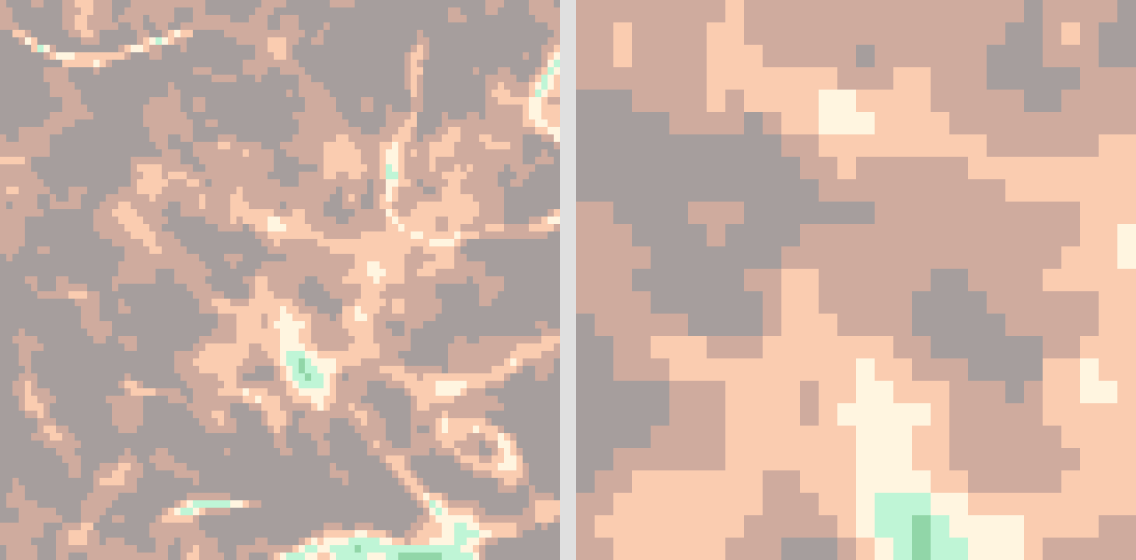
Left, the full canvas; right, a detail of the centre.
Give the GLSL for this texture, as a Shadertoy shader.

```glsl
// Blocky heat-map of glowing, winding filaments over a mottled grey ground.
// Mottling noise plus ridges along the zero lines of a second noise are sampled
// once per grid cell, then cut by thresholds into six flat colours.

const vec2 GRID = vec2(90.0, 75.0);          // cells across and up

const vec3 GREY  = vec3(0.65, 0.62, 0.615);
const vec3 DUSTY = vec3(0.81, 0.67, 0.62);
const vec3 PEACH = vec3(0.98, 0.80, 0.69);
const vec3 CREAM = vec3(1.00, 0.96, 0.88);
const vec3 MINT  = vec3(0.75, 0.96, 0.84);
const vec3 GREEN = vec3(0.57, 0.84, 0.66);

// Heat at which each colour begins
const float DUSTY_FROM = 0.46;
const float PEACH_FROM = 1.62;
const float CREAM_FROM = 2.85;
const float MINT_FROM  = 4.0;
const float GREEN_FROM = 5.4;

const vec2  FILAMENT_FREQ  = vec2(3.0, 5.0); // stretched sideways
const float FILAMENT_WIDTH = 0.2;
const float FILAMENT_HEAT  = 2.4;
const float HEAT_VARIATION = 1.5;
const float NOISE_DEVIATION = 0.2145;        // spread of smooth value noise

float hash(ivec2 cell, int seed) {
    uint h = uint(cell.x) * 374761393u + uint(cell.y) * 668265263u
           + uint(seed) * 2246822519u;
    h = (h ^ (h >> 15)) * 2654435761u;
    h = (h ^ (h >> 13)) * 3266489917u;
    return float((h ^ (h >> 16)) & 65535u) / 65535.0;
}

// Value noise with mean 0 and deviation 1
float noise(vec2 p, int seed) {
    ivec2 cell = ivec2(floor(p));
    vec2 f = fract(p);
    f = f * f * (3.0 - 2.0 * f);
    float low  = mix(hash(cell, seed), hash(cell + ivec2(1, 0), seed), f.x);
    float high = mix(hash(cell + ivec2(0, 1), seed), hash(cell + ivec2(1, 1), seed), f.x);
    return (mix(low, high, f.y) - 0.5) / NOISE_DEVIATION;
}

vec2 turn(vec2 p, float angle) {
    float c = cos(angle), s = sin(angle);
    return vec2(c * p.x - s * p.y, s * p.x + c * p.y);
}

// Patches at three sizes; squared weights add to one
float mottling(vec2 p) {
    return 0.60 * noise(turn(p, 0.5) * 5.0, 1)
         + 0.65 * noise(turn(p, 0.7) * vec2(14.0, 18.0), 2)
         + 0.47 * noise(turn(p, 0.3) * 36.0, 3);
}

// Thin glowing lines whose strength changes along their length
float filaments(vec2 p) {
    vec2 q = turn(p, 0.2) * FILAMENT_FREQ;
    float level = 0.94 * noise(q, 4) + 0.34 * noise(turn(q, 0.8) * 2.3, 5);
    float u = level / FILAMENT_WIDTH;
    float strength = FILAMENT_HEAT + HEAT_VARIATION * noise(turn(p, 1.0) * 8.0, 6);
    return max(strength, 0.0) * exp(-u * u);
}

vec3 cellColour(vec2 cell) {
    vec2 p = (cell + 0.5) / GRID + 3.0;
    float heat = mottling(p) + filaments(p);
    vec3 colour = mix(GREY, DUSTY, step(DUSTY_FROM, heat));
    colour = mix(colour, PEACH, step(PEACH_FROM, heat));
    colour = mix(colour, CREAM, step(CREAM_FROM, heat));
    colour = mix(colour, MINT, step(MINT_FROM, heat));
    return mix(colour, GREEN, step(GREEN_FROM, heat));
}

void mainImage(out vec4 fragColor, in vec2 fragCoord) {
    // Blend the four nearest cells over about one pixel at their borders
    vec2 p = fragCoord / iResolution.xy * GRID - 0.5;
    vec2 cell = floor(p);
    vec2 pixel = GRID / iResolution.xy;
    vec2 blend = clamp((fract(p) - 0.5) / pixel + 0.5, 0.0, 1.0);

    vec3 low  = mix(cellColour(cell), cellColour(cell + vec2(1, 0)), blend.x);
    vec3 high = mix(cellColour(cell + vec2(0, 1)), cellColour(cell + vec2(1, 1)), blend.x);
    fragColor = vec4(mix(low, high, blend.y), 1.0);
}
```
